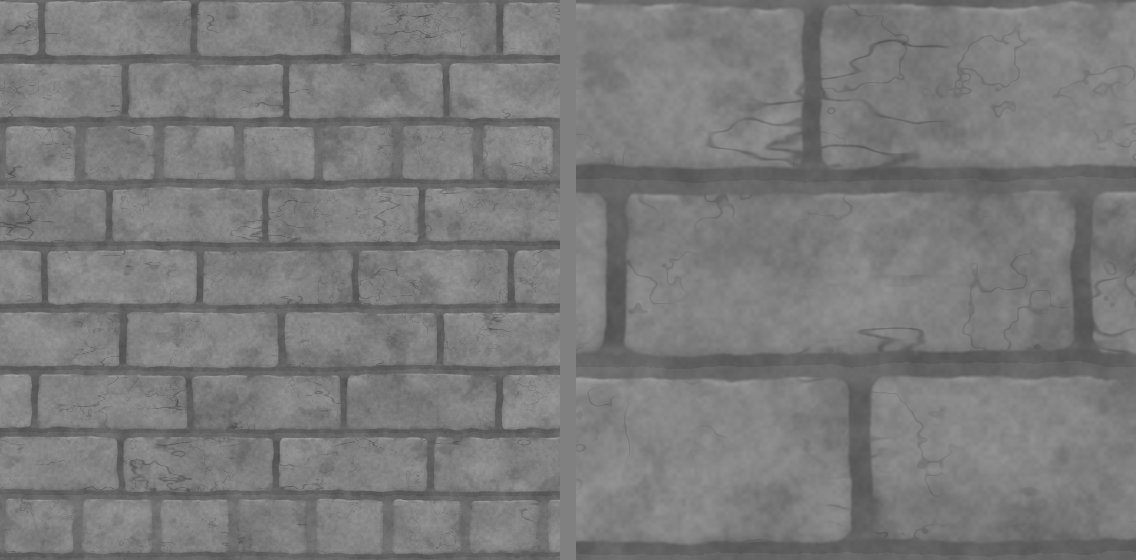
Left, the full canvas; right, a detail of the centre.
A WebGL 1 fragment shader for this texture:

```glsl
precision highp float;
// Weathered grey brick wall: nine courses, stretchers with every sixth course in headers.
uniform vec2 u_resolution;

#define COURSES 9.0
#define COURSE_SHIFT 0.0046
#define BED_HALF 0.0072
#define STRETCHER_JOINT_HALF 0.0053
#define HEADER_JOINT_HALF 0.0078
#define CORNER_RADIUS 0.008
#define EDGE_SOFTNESS 0.0013
#define EDGE_WOBBLE 0.007
#define BRICK_TONE 0.512
#define MORTAR_TONE 0.405
#define CRACK_DEPTH 0.10
#define RIM_LIGHT 0.085

float hash(vec2 p) {
  vec3 q = fract(p.xyx * 0.1031);
  q += dot(q, q.yzx + 33.33);
  return fract((q.x + q.y) * q.z);
}

float noise(vec2 p) {
  vec2 cell = floor(p), f = fract(p);
  f = f * f * (3.0 - 2.0 * f);
  float low = mix(hash(cell), hash(cell + vec2(1.0, 0.0)), f.x);
  float high = mix(hash(cell + vec2(0.0, 1.0)), hash(cell + 1.0), f.x);
  return mix(low, high, f.y);
}

float fbm(vec2 p) {
  float sum = 0.0, amplitude = 0.5;
  for (int i = 0; i < 5; i++) {
    sum += amplitude * noise(p);
    p = mat2(1.6, 1.2, -1.2, 1.6) * p + 17.3;
    amplitude *= 0.5;
  }
  return sum / 0.97;
}

// First joint position and joint spacing of a course, counted from the top.
vec2 courseLayout(float row) {
  if (row < 0.5) return vec2(0.0755, 0.272);
  if (row < 1.5) return vec2(0.225, 0.286);
  if (row < 2.5) return vec2(0.001, 0.142);
  if (row < 3.5) return vec2(0.195, 0.279);
  if (row < 4.5) return vec2(0.079, 0.278);
  if (row < 5.5) return vec2(0.220, 0.283);
  if (row < 6.5) return vec2(0.0625, 0.276);
  if (row < 7.5) return vec2(0.216, 0.277);
  return vec2(0.001, 0.1385);
}

float roundedBox(vec2 p, vec2 halfSize, float radius) {
  vec2 q = abs(p) - halfSize + radius;
  return length(max(q, 0.0)) + min(max(q.x, q.y), 0.0) - radius;
}

// Thin broken lines along the middle level of stretched noise.
float cracks(vec2 p, vec2 stretch, float coverage) {
  vec2 q = p * stretch;
  float level = noise(q) + 0.45 * noise(q * 2.7 + 5.0) + 0.2 * noise(q * 7.0) - 0.82;
  float line = 1.0 - smoothstep(0.0, 0.045, abs(level));
  return line * smoothstep(coverage, coverage + 0.15, fbm(p * 13.0 + 40.0));
}

void main() {
  vec2 uv = gl_FragCoord.xy / u_resolution;
  float pixel = 1.0 / min(u_resolution.x, u_resolution.y);
  vec2 wall = vec2(uv.x, 1.0 - uv.y + COURSE_SHIFT);

  // Uneven edges
  vec2 wobble = vec2(fbm(wall * 38.0), fbm(wall * 38.0 + 71.0)) - 0.5;
  vec2 p = wall + EDGE_WOBBLE * wobble;
  p.y += 0.004 * (noise(wall * 7.0 + 3.0) - 0.5);

  // Brick cell
  float row = floor(p.y * COURSES);
  float course = mod(row, COURSES);
  vec2 layout = courseLayout(course);
  float header = 1.0 - step(0.5, abs(mod(course, 6.0) - 2.0));
  float along = (p.x - layout.x) / layout.y;
  vec2 id = vec2(floor(along) + 5.0, row + 2.0);
  vec2 local = vec2((fract(along) - 0.5) * layout.y, p.y - (row + 0.5) / COURSES);
  float jointHalf = mix(STRETCHER_JOINT_HALF, HEADER_JOINT_HALF, header);
  vec2 halfSize = vec2(0.5 * layout.y - jointHalf, 0.5 / COURSES - BED_HALF);
  halfSize -= 0.0015 * vec2(hash(id + 8.0), hash(id + 13.0));
  float d = roundedBox(local, halfSize, CORNER_RADIUS);
  float soft = max(EDGE_SOFTNESS, 0.75 * pixel);
  float brickMask = 1.0 - smoothstep(-soft, soft, d);

  // Brick face: stains, grain, blotches and cracks, different on each brick
  vec2 face = wall + id * 3.17;
  float grain = 0.6 * noise(wall * 170.0) + 0.4 * noise(wall * 390.0) - 0.5;
  float brick = BRICK_TONE + 0.035 * (hash(id) - 0.5);
  brick += 0.16 * (fbm(face * vec2(17.0, 24.0)) - 0.5) + 0.075 * grain;
  brick -= 0.05 * smoothstep(0.57, 0.74, fbm(face * 30.0 + 9.0));
  brick -= CRACK_DEPTH * cracks(face, vec2(9.0, 26.0), 0.52);
  brick -= 0.6 * CRACK_DEPTH * cracks(face + 6.0, vec2(30.0, 36.0), 0.50);
  brick -= 0.035 * smoothstep(-0.007, 0.0, d);

  // Pale ragged rim on upper edges
  float rim = exp(-pow((local.y + halfSize.y - 0.001) / 0.0026, 2.0));
  brick += RIM_LIGHT * rim * smoothstep(0.3, 0.65, noise(wall * vec2(60.0, 90.0)));

  // Mortar: shadow below bricks and in the narrow upright joints
  float upright = smoothstep(0.0, 0.008, halfSize.y - abs(local.y));
  float mortar = MORTAR_TONE + 0.11 * (fbm(wall * 45.0) - 0.5) + 0.05 * grain;
  mortar -= 0.035 * smoothstep(0.0, 0.004, local.y - halfSize.y + 0.002);
  mortar += upright * mix(-0.045, 0.022, header);

  gl_FragColor = vec4(vec3(mix(mortar, brick, brickMask)), 1.0);
}
```
